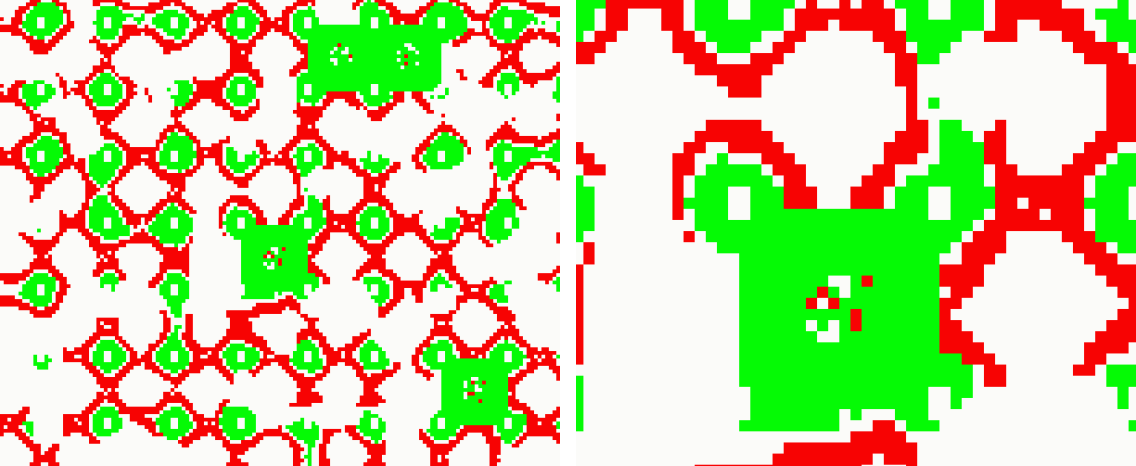
Left, the full canvas; right, a detail of the centre.
A Shadertoy shader for this pattern:

```glsl
const vec3 WHITE = vec3(0.985, 0.985, 0.975);
const vec3 RED = vec3(0.97, 0.01, 0.01);
const vec3 GREEN = vec3(0.02, 0.98, 0.02);
const float TAU = 6.2831853;

float hash(vec2 p) {
    vec3 h = fract(p.xyx * vec3(0.1031, 0.1030, 0.0973));
    h += dot(h, h.yzx + 33.33);
    return fract((h.x + h.y) * h.z);
}

float noise(vec2 p) {
    vec2 i = floor(p), f = fract(p);
    f = f * f * (3.0 - 2.0 * f);
    return mix(mix(hash(i), hash(i + vec2(1, 0)), f.x),
               mix(hash(i + vec2(0, 1)), hash(i + vec2(1, 1)), f.x), f.y);
}

// Colour of one square block; rings sit at integer q, diamonds at half steps
vec3 blockColor(vec2 block) {
    vec2 q = (block + 0.5) / 18.0 - vec2(0.11, 0.13);
    vec2 wave = cos(TAU * q);
    float lattice = wave.x + wave.y;
    float grain = hash(block + 71.0);

    // Now and then a whole ring is flooded with green, with specks inside
    if (hash(floor(q + 0.5) + 40.0) < 0.06 && lattice > -1.85) {
        if (lattice > 1.35 && grain < 0.4) return grain < 0.12 ? RED : WHITE;
        return GREEN;
    }

    // Raise or sink the field so that rings merge or shrink
    float gap = noise(q * 1.7 + 60.0);
    float level = lattice
        + 0.9 * smoothstep(0.58, 0.9, gap)
        - 1.2 * smoothstep(0.6, 0.95, noise(q * 1.5 + 130.0))
        + 0.7 * (noise(q * 4.5 + 210.0) - 0.5)
        + 0.16 * (grain - 0.5);

    // Pinholes where two rings touch
    if (abs(wave.x - wave.y) > 1.85 && grain < 0.22) return WHITE;

    // Bands: ring inside, ring, thin rim, diamond, dot in the diamond
    if (level > 0.2) return WHITE;
    if (level > -0.75) return gap > 0.68 ? WHITE : RED;
    if (level > -1.06) return WHITE;
    return lattice > -1.87 ? GREEN : WHITE;
}

void mainImage(out vec4 fragColor, in vec2 fragCoord) {
    float blocksPerPixel = 151.0 / iResolution.x;
    vec2 p = fragCoord * blocksPerPixel - 0.5;
    vec2 b = floor(p);

    // Blend neighbouring blocks over one pixel at their border
    vec2 w = clamp((fract(p) - 0.5) / min(blocksPerPixel, 1.0) + 0.5, 0.0, 1.0);
    vec3 low = mix(blockColor(b), blockColor(b + vec2(1, 0)), w.x);
    vec3 high = mix(blockColor(b + vec2(0, 1)), blockColor(b + vec2(1, 1)), w.x);
    fragColor = vec4(mix(low, high, w.y), 1.0);
}
```
